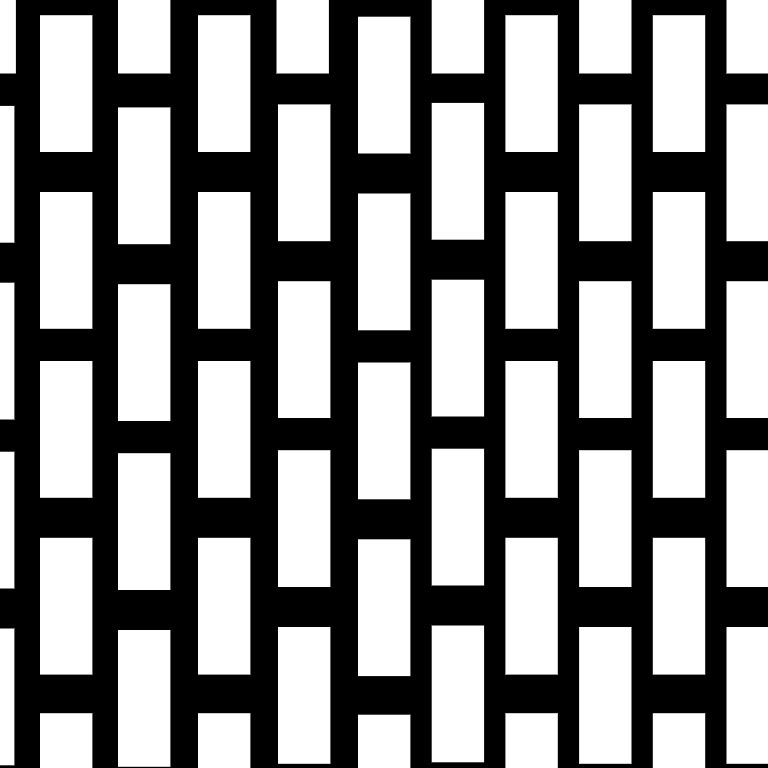
Reproduce this pattern procedurally as a WebGL 1 fragment shader.

```glsl
precision highp float;
// Staggered columns of upright white bricks with uneven black joints.

uniform vec2 u_resolution;

const float CANVAS = 768.0;                  // design units across the canvas
const vec2 BRICK = vec2(52.4, 136.8);
const float WIDE_PITCH = 80.0;               // column spacing left of the seam
const float NARROW_PITCH = 73.7;             // column spacing right of the seam
const float SEAM_COLUMN = 5.0;
const float SEAM_X = 358.0;
const float ROW_PITCH = 176.8;
const float ODD_TOP = 15.2;
const float EVEN_TOP = 104.4;
const vec3 INK = vec3(0.0);
const vec3 PAPER = vec3(1.0);

// 1 when two whole numbers are equal, else 0.
float same(float a, float b) {
  return 1.0 - step(0.5, abs(a - b));
}

// Left edge of a column: wide spacing, then narrow after the seam.
float columnLeft(float column) {
  float offset = column - SEAM_COLUMN;
  float squeeze = 2.0 * max(2.0 - column, 0.0);
  return SEAM_X + WIDE_PITCH * min(offset, 0.0)
       + NARROW_PITCH * max(offset, 0.0) + squeeze;
}

// Small vertical misalignment of single columns.
float columnSlip(float column) {
  return 1.5 * (same(column, 0.0) + 2.0 * same(column, 2.0)
              + same(column, 5.0) - same(column, 6.0));
}

// Distance of a row from the column's first full brick, with uneven joints.
float rowOffset(float row) {
  return ROW_PITCH * row - 7.8 * step(2.0, row) - 1.4 * step(4.0, row);
}

// Upper left corner of a brick, measured downwards.
vec2 brickCorner(float column, float row) {
  float odd = mod(column, 2.0);
  float cut = step(row, -0.5) * (1.0 - odd);
  float top = mix(EVEN_TOP, ODD_TOP, odd) + columnSlip(column) + rowOffset(row);
  float nudge = 1.5 * (same(column, 0.0) - same(column, 4.0));
  // Bricks cut by the upper border share one lower edge.
  return vec2(columnLeft(column) + cut * nudge, mix(top, 73.5 - BRICK.y, cut));
}

float boxDistance(vec2 p, vec2 halfSize) {
  vec2 d = abs(p) - halfSize;
  return length(max(d, 0.0)) + min(max(d.x, d.y), 0.0);
}

float fillMask(float distance, float pixel) {
  return clamp(0.5 - distance / pixel, 0.0, 1.0);
}

void main() {
  vec2 p = gl_FragCoord.xy / u_resolution * CANVAS;
  p.y = CANVAS - p.y;
  float pixel = CANVAS / min(u_resolution.x, u_resolution.y);

  // Nearest brick over all columns and rows.
  float nearest = CANVAS;
  for (int c = 0; c <= 10; c++) {
    for (int r = -1; r <= 4; r++) {
      vec2 center = brickCorner(float(c), float(r)) + 0.5 * BRICK;
      nearest = min(nearest, boxDistance(p - center, 0.5 * BRICK));
    }
  }

  gl_FragColor = vec4(mix(INK, PAPER, fillMask(nearest, pixel)), 1.0);
}
```
